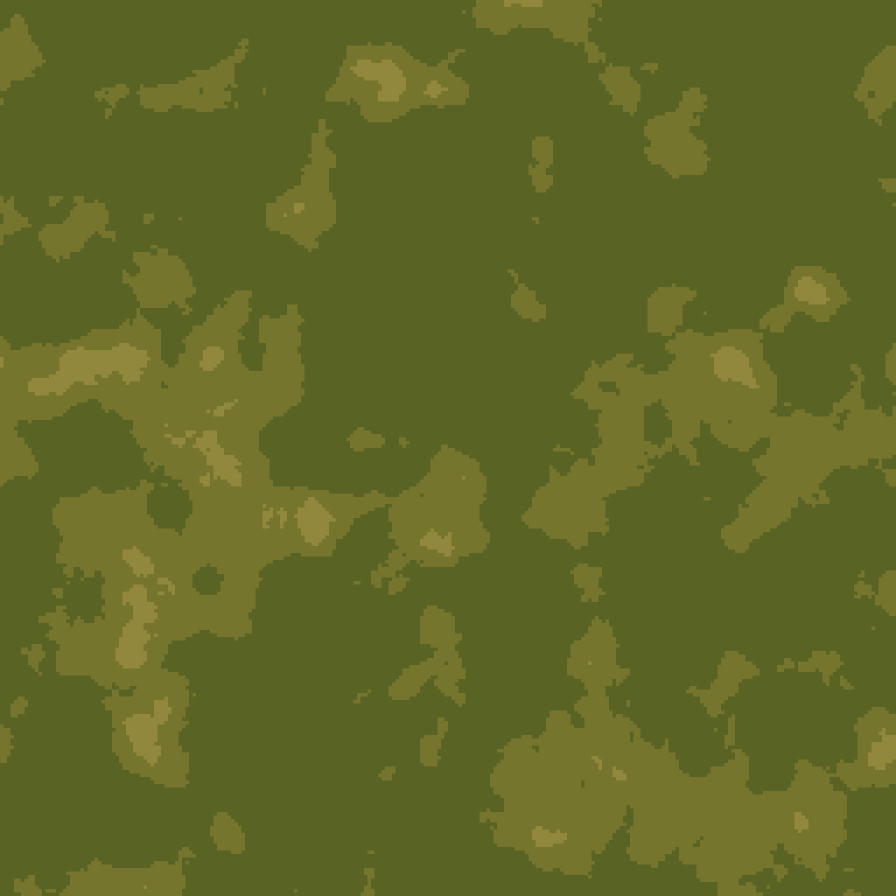
Reproduce this texture procedurally as a Shadertoy shader.

```glsl
// Blocky three-tone camouflage: ragged olive and straw patches on moss green.

const vec3 MOSS  = vec3(0.35, 0.39, 0.14);
const vec3 OLIVE = vec3(0.46, 0.46, 0.18);
const vec3 STRAW = vec3(0.57, 0.53, 0.24);

const float BLOCKS = 256.0;       // square blocks across the canvas
const float PATCH_SCALE = 12.0;   // coarsest noise cells across the canvas
const int   OCTAVES = 5;
const float GAIN = 0.5;           // strength of each finer octave
const float OLIVE_LEVEL = 0.573;  // noise height where olive begins
const float STRAW_LEVEL = 0.75;   // noise height where straw begins
const uint  SEED = 17u;

// Integer hash of a lattice point, from 0 to 1
float hash(ivec2 cell, uint layer) {
    uint h = uint(cell.x) * 0x9E37u + uint(cell.y) * 0x85EBu * 0x101u;
    h += (layer + SEED) * 0xC2B3u * 0x3D1u;
    h = (h ^ (h >> 16)) * 0x45D9F3Bu;
    h = (h ^ (h >> 15)) * 0x45D9F3Bu;
    h ^= h >> 16;
    return float(h & 0xFFFFu) / 65535.0;
}

float valueNoise(vec2 p, uint layer) {
    ivec2 cell = ivec2(floor(p));
    vec2 f = fract(p);
    f = f * f * (3.0 - 2.0 * f);
    float low  = mix(hash(cell, layer), hash(cell + ivec2(1, 0), layer), f.x);
    float high = mix(hash(cell + ivec2(0, 1), layer), hash(cell + ivec2(1, 1), layer), f.x);
    return mix(low, high, f.y);
}

// Layered noise, normalised to 0..1
float fractalNoise(vec2 p) {
    float sum = 0.0, total = 0.0, weight = 1.0;
    for (int i = 0; i < OCTAVES; i++) {
        sum += weight * valueNoise(p, uint(i));
        total += weight;
        weight *= GAIN;
        p = p * 2.0 + vec2(0.37, 0.61);
    }
    return sum / total;
}

// Flat colour of one block
vec3 blockColor(vec2 block) {
    float height = fractalNoise((block + 0.5) / BLOCKS * PATCH_SCALE + 40.0);
    vec3 color = mix(MOSS, OLIVE, step(OLIVE_LEVEL, height));
    return mix(color, STRAW, step(STRAW_LEVEL, height));
}

void mainImage(out vec4 fragColor, in vec2 fragCoord) {
    float blocksPerPixel = BLOCKS / min(iResolution.x, iResolution.y);
    vec2 p = fragCoord * blocksPerPixel - 0.5;
    vec2 block = floor(p);

    // Blend neighbouring blocks only within one pixel of their shared edge
    vec2 blend = clamp((fract(p) - 0.5) / blocksPerPixel + 0.5, 0.0, 1.0);
    vec3 low  = mix(blockColor(block), blockColor(block + vec2(1.0, 0.0)), blend.x);
    vec3 high = mix(blockColor(block + vec2(0.0, 1.0)), blockColor(block + 1.0), blend.x);
    fragColor = vec4(mix(low, high, blend.y), 1.0);
}
```
